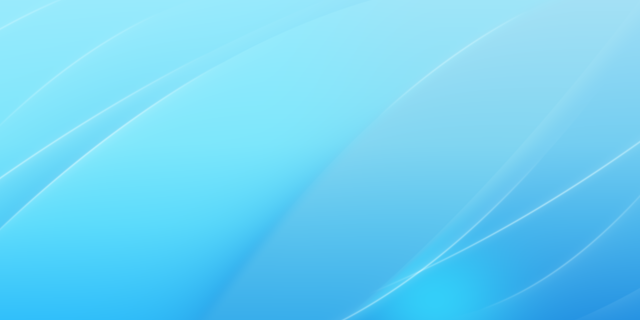
Give the GLSL for this background, as a WebGL 1 fragment shader.

```glsl
precision highp float;
// Soft blue backdrop of overlapping translucent sheets crossed by fine light threads.
// Each sheet is a vertical colour ramp bounded by a parabola; the threads and their
// one-sided veils are falloffs of the signed distance to such parabolas.
uniform vec2 u_resolution;

#define THREAD_WIDTH 0.0032
#define THREAD_GAIN 0.50
#define HALO_WIDTH 0.018
#define HALO_GAIN 0.10
#define VEIL_GAIN 0.12
#define SHADE_GAIN 0.50
#define POCKET_GAIN 0.95

const vec3 LIGHT = vec3(0.86, 0.98, 1.0);
const vec3 SHADE = vec3(0.16, 0.63, 0.91);
const vec3 POCKET = vec3(0.20, 0.82, 0.98);

// Signed distance (positive above) to the parabola through three points
float arc(vec2 p, vec2 a, vec2 m, vec2 b) {
  float s = (m.y - a.y) / (m.x - a.x);
  float t = (b.y - m.y) / (b.x - m.x);
  float c = (t - s) / (b.x - a.x);
  float y = a.y + s * (p.x - a.x) + c * (p.x - a.x) * (p.x - m.x);
  float slope = s + c * (2.0 * p.x - a.x - m.x);
  return (p.y - y) / sqrt(1.0 + slope * slope);
}

// Vertical gradient with stops at 0, 0.3, 0.55 and 1
vec3 ramp(float y, vec3 low, vec3 mid, vec3 high, vec3 top) {
  vec3 c = mix(low, mid, clamp(y / 0.3, 0.0, 1.0));
  c = mix(c, high, clamp((y - 0.3) / 0.25, 0.0, 1.0));
  return mix(c, top, clamp((y - 0.55) / 0.45, 0.0, 1.0));
}

float bell(float d, float width) {
  return exp(-d * d / (width * width));
}

// Rounded window, 1 in the middle of the span and 0 at its ends
float span(float x, float from, float to) {
  float t = (2.0 * x - from - to) / (to - from);
  return max(0.0, 1.0 - t * t);
}

// Sharp edge at d = 0 that fades out on the positive side
float veil(float d, float reach) {
  return smoothstep(-0.003, 0.003, d) * exp(-max(d, 0.0) / reach);
}

// Thin bright core inside a faint halo
float thread(float d, float strength) {
  float core = max(THREAD_WIDTH, 0.8 / u_resolution.y);
  return strength * (THREAD_GAIN * bell(d, core) + HALO_GAIN * bell(d, HALO_WIDTH));
}

void main() {
  vec2 p = gl_FragCoord.xy / u_resolution * vec2(2.0, 1.0);

  // Boundary curves, from upper left to lower right
  float corner = arc(p, vec2(0.0, 0.909), vec2(0.08, 0.951), vec2(0.156, 0.987));
  float upper = arc(p, vec2(0.0, 0.609), vec2(0.26, 0.823), vec2(0.6, 1.0));
  float ridge = arc(p, vec2(0.0, 0.443), vec2(0.391, 0.693), vec2(1.016, 1.0));
  float crest = arc(p, vec2(0.0, 0.284), vec2(0.495, 0.682), vec2(1.04, 0.961));
  float fold = arc(p, vec2(0.86, 0.297), vec2(1.224, 0.672), vec2(1.72, 1.0));
  float fan = arc(p, vec2(1.073, 0.0), vec2(1.615, 0.531), vec2(1.98, 0.974));
  float rib = arc(p, vec2(1.073, 0.0), vec2(1.458, 0.271), vec2(1.693, 0.505));
  float sweep = arc(p, vec2(1.17, 0.089), vec2(1.615, 0.31), vec2(2.0, 0.557));
  float lower = arc(p, vec2(1.51, 0.036), vec2(1.823, 0.219), vec2(2.0, 0.388));
  float hem = arc(p, vec2(1.797, 0.0), vec2(1.9, 0.047), vec2(2.0, 0.1));

  // Sheet colours
  vec3 left = ramp(p.y, vec3(0.19, 0.75, 0.98), vec3(0.36, 0.86, 0.985),
                   vec3(0.49, 0.905, 0.985), vec3(0.60, 0.92, 0.99));
  vec3 middle = ramp(p.y, vec3(0.22, 0.68, 0.92), vec3(0.36, 0.77, 0.935),
                     vec3(0.50, 0.835, 0.945), vec3(0.64, 0.88, 0.96));
  vec3 right = ramp(p.y, vec3(0.14, 0.57, 0.885), vec3(0.29, 0.71, 0.925),
                    vec3(0.45, 0.805, 0.945), vec3(0.62, 0.87, 0.96));

  // Left sheet, shaded above its crest and towards the fold
  left = mix(left, middle, 0.55 * smoothstep(0.8, 1.4, p.x));
  float crestShade = veil(crest, 0.10) * (1.0 - 0.8 * smoothstep(0.0, 0.75, p.x));
  left = mix(left, SHADE, 0.65 * SHADE_GAIN * crestShade);
  float foldShade = exp(-max(fold, 0.0) / 0.09) * (1.0 - smoothstep(0.0, 0.75, p.y));
  left = mix(left, SHADE, 1.5 * SHADE_GAIN * foldShade);

  // Overlap the sheets, then light the pocket below the fan
  vec3 color = mix(left, middle, 1.0 - smoothstep(-0.035, 0.025, fold));
  color = mix(color, right, 1.0 - smoothstep(-0.07, 0.01, fan));
  vec2 q = (p - vec2(1.36, 0.06)) / vec2(0.24, 0.20);
  float pocket = exp(-dot(q, q)) * (1.0 - smoothstep(-0.02, 0.01, fan));
  color = mix(color, POCKET, POCKET_GAIN * pocket);

  // Translucent veils beside the curves
  float glow = veil(-crest, 0.05) * span(p.x, -0.1, 0.9);
  glow += veil(-ridge, 0.04) * span(p.x, -0.4, 1.1);
  glow += 0.6 * veil(-upper, 0.06) * span(p.x, -0.2, 0.7);
  glow += 0.6 * veil(-fold, 0.07) * span(p.x, 0.85, 1.8);
  glow += 0.8 * veil(-fan, 0.04) * span(p.x, 1.05, 2.1);
  glow += 0.8 * veil(rib, 0.03) * span(p.x, 1.0, 1.9);
  glow += 0.6 * veil(-lower, 0.05) * span(p.x, 1.4, 2.15);
  glow += 0.8 * veil(-hem, 0.04) * span(p.x, 1.75, 2.2);
  color = mix(color, LIGHT, VEIL_GAIN * glow);

  // Light threads along the curves
  float lines = thread(corner, 0.6 * span(p.x, -0.2, 0.25));
  lines += thread(upper, 0.6 * span(p.x, -0.05, 0.5));
  lines += thread(ridge, 0.9 * span(p.x, -0.5, 0.65));
  lines += thread(crest, span(p.x, -0.1, 0.7));
  lines += thread(fold, 0.7 * span(p.x, 1.18, 1.65));
  lines += thread(rib, 0.8 * span(p.x, 0.85, 1.7));
  lines += thread(sweep, 0.9 * span(p.x, 1.15, 2.4));
  lines += thread(lower, 0.5 * span(p.x, 1.5, 2.1));
  gl_FragColor = vec4(mix(color, LIGHT, min(lines, 1.0)), 1.0);
}
```
